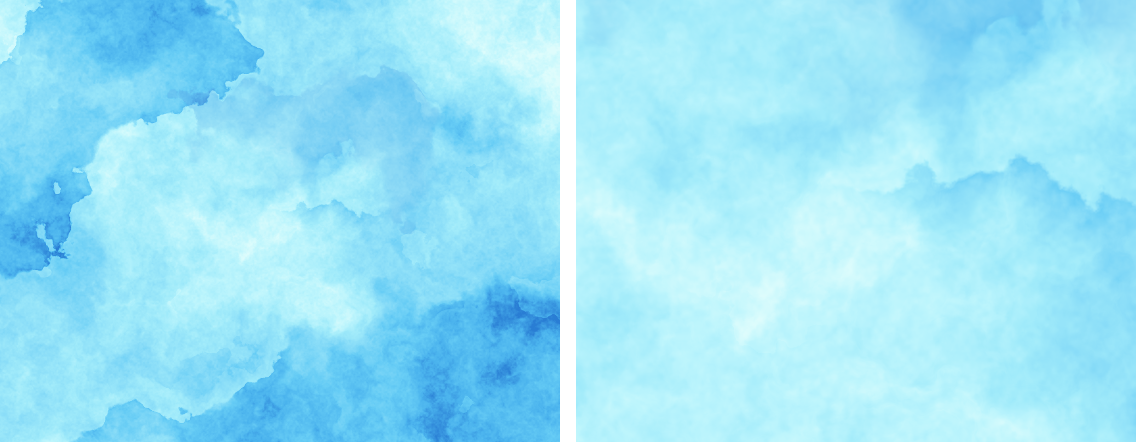
Left, the full canvas; right, a detail of the centre.
Reproduce this texture procedurally as a Shadertoy shader.

```glsl
const vec3 TONES[7] = vec3[7](
    vec3(0.87, 0.99, 0.99), vec3(0.74, 0.96, 0.99), vec3(0.63, 0.92, 0.98),
    vec3(0.53, 0.86, 0.97), vec3(0.40, 0.80, 0.96), vec3(0.29, 0.70, 0.93),
    vec3(0.16, 0.49, 0.83));
const vec3 PERIWINKLE = vec3(0.50, 0.76, 0.93);
const float BASE_TONE = 2.10;     // index into TONES, pale to deep
const float CLOUD_CONTRAST = 4.2;
const float MOTTLE_CONTRAST = 2.4;
const float FLECK_CONTRAST = 1.1;
const float RAGGED = 0.34;        // displacement of the wash outlines
const float FRAY = 0.05;          // finer displacement of the same outlines
const float RIM_WIDTH = 0.005;    // dried pigment line
const float POOL_WIDTH = 0.07;    // pigment gathered towards the rim
const float GRAIN = 0.34;
const int BLOOMS = 28;

float hash(vec2 p) {
    vec3 h = fract(vec3(p.xyx) * 0.1031);
    h += dot(h, h.yzx + 33.33);
    return fract((h.x + h.y) * h.z);
}

float noise(vec2 p) {
    vec2 cell = floor(p), f = fract(p);
    f = f * f * (3.0 - 2.0 * f);
    float low = mix(hash(cell), hash(cell + vec2(1, 0)), f.x);
    float high = mix(hash(cell + vec2(0, 1)), hash(cell + vec2(1, 1)), f.x);
    return mix(low, high, f.y);
}

// Fractal noise centred on zero
float fbm(vec2 p) {
    float sum = 0.0, weight = 0.5;
    for (int i = 0; i < 6; i++) {
        sum += weight * (noise(p) - 0.5);
        p = mat2(1.6, 1.2, -1.2, 1.6) * p + 17.3;
        weight *= 0.52;
    }
    return sum;
}

float capsule(vec2 p, vec2 a, vec2 b, float radius) {
    vec2 ab = b - a;
    float along = clamp(dot(p - a, ab) / dot(ab, ab), 0.0, 1.0);
    return length(p - a - ab * along) - radius;
}

float glow(vec2 p, vec2 centre, vec2 size) {
    vec2 d = (p - centre) / size;
    return exp(-dot(d, d));
}

// Flat wash that pools towards a dark rim; d is negative inside
float wash(float d, float softness) {
    float fill = 1.0 - smoothstep(-softness, softness, d);
    float inner = min(d, 0.0);
    float crisp = 1.0 - smoothstep(0.004, 0.03, softness);
    return fill * (0.6 + 0.3 * exp(inner / POOL_WIDTH)
                       + 0.32 * crisp * exp(inner / RIM_WIDTH));
}

vec3 ramp(float tone) {
    vec3 colour = TONES[0];
    for (int i = 1; i < 7; i++)
        colour = mix(colour, TONES[i], clamp(tone - float(i - 1), 0.0, 1.0));
    return colour;
}

void mainImage(out vec4 fragColor, in vec2 fragCoord) {
    vec2 p = fragCoord / iResolution.y;
    vec2 fray = vec2(fbm(p * 34.0 + 5.0), fbm(p * 34.0 + 63.0));
    vec2 q = p + FRAY * fray
           + RAGGED * vec2(fbm(p * 5.0 + 3.1), fbm(p * 5.0 + 41.7));
    float crisp = 1.5 / iResolution.y;
    float patchy = smoothstep(-0.10, 0.14, fbm(p * 5.5 + 71.0));
    float soft = mix(crisp, 0.07, patchy);

    // Wet clouding with frayed patches
    float tone = BASE_TONE + CLOUD_CONTRAST * fbm(q * 3.0 + 9.0)
               + MOTTLE_CONTRAST * fbm(q * 10.0 + 25.0)
               + FLECK_CONTRAST * fbm(p * 36.0 + 3.0 * fray);
    tone -= 1.6 * glow(q, vec2(1.14, 0.92), vec2(0.38, 0.18));
    tone -= 0.9 * glow(q, vec2(0.58, 0.45), vec2(0.36, 0.24));
    tone += 0.6 * glow(q, vec2(0.12, 0.22), vec2(0.28, 0.25));
    tone += 1.0 * glow(q, vec2(1.27, 0.45), vec2(0.16, 0.20));
    tone += 1.6 * glow(q, vec2(1.02, 0.75), vec2(0.13, 0.05));
    tone += 1.2 * glow(q, vec2(0.53, 0.61), vec2(0.04, 0.05));

    // Upper left wash, paler in its middle
    float upper = capsule(q, vec2(-0.10, 0.54), vec2(0.36, 0.92), 0.17);
    tone += 2.4 * wash(upper, mix(crisp, 0.02, patchy));
    tone -= 1.3 * glow(q, vec2(0.22, 0.84), vec2(0.16, 0.11));
    tone += 0.8 * glow(q, vec2(0.05, 0.55), vec2(0.18, 0.22));

    // Lower right wash, edged on the left and bleeding on the right
    float lower = min(capsule(q, vec2(0.77, 0.00), vec2(1.35, 0.08), 0.22),
                      capsule(q, vec2(0.25, -0.06), vec2(0.70, 0.08), 0.09));
    float bleed = mix(0.4 * soft, 0.045, smoothstep(0.62, 0.85, p.x));
    tone += 1.9 * wash(lower, max(bleed, crisp));
    tone += 2.6 * glow(q, vec2(1.03, 0.05), vec2(0.25, 0.13));
    tone += 1.7 * glow(q, vec2(1.25, 0.20), vec2(0.17, 0.16));
    tone += 1.1 * glow(q, vec2(0.90, 0.27), vec2(0.10, 0.07));

    // Short bled streak, hard above and soft below
    float drop = p.y - 0.525 + 0.09 * fbm(p * 22.0);
    float streak = (1.0 - smoothstep(0.0, 0.008, drop)) * exp(min(drop, 0.0) / 0.025);
    tone += 1.7 * streak * exp(-pow(abs(p.x - 0.75) / 0.11, 4.0));

    // Scattered backruns, some lifting and some adding pigment
    for (int i = 0; i < BLOOMS; i++) {
        vec2 seed = vec2(float(i) * 7.3 + 2.0, 19.0);
        vec2 centre = vec2(hash(seed) * 1.27, hash(seed + 5.0));
        vec2 offset = (q - centre) * vec2(1.0, 0.7 + 0.9 * hash(seed + 9.0));
        float size = hash(seed + 13.0);
        float d = length(offset) - mix(0.012, 0.12, size * size);
        float strength = mix(-0.85, 0.6, hash(seed + 21.0));
        tone += strength * wash(d, max(soft * 0.8, crisp));
    }

    // Greyer middle wash, mostly melting into the paper
    vec2 drift = q + 0.16 * vec2(fbm(p * 9.0 + 33.0), fbm(p * 9.0 + 87.0));
    float grey = min(capsule(drift, vec2(0.55, 0.76), vec2(0.90, 0.74), 0.08),
                     capsule(drift, vec2(0.90, 0.74), vec2(0.93, 0.53), 0.07));
    float greyWash = wash(grey, mix(0.006, 0.08, patchy));
    tone += 0.75 * greyWash;

    // Paper tooth and final colour
    tone += GRAIN * (noise(p * 230.0) + noise(p * 95.0 + 8.0) - 1.0);
    vec3 colour = mix(ramp(tone), PERIWINKLE, 0.34 * clamp(greyWash, 0.0, 1.0));
    fragColor = vec4(colour, 1.0);
}
```
